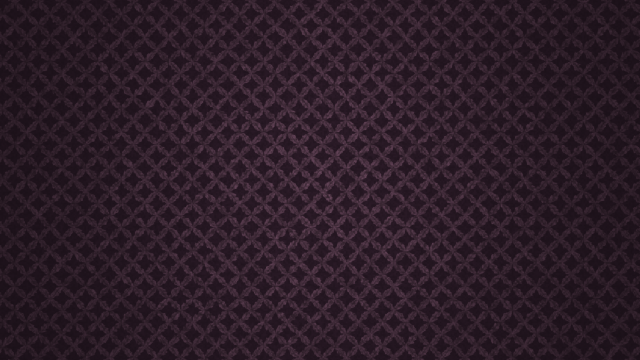
Reproduce this pattern procedurally as a Shadertoy shader.

```glsl
// Dark plum woven fabric: a diamond lattice of veined leaves under a soft central glow.
#define COLUMNS 27.0
#define LATTICE_SHIFT vec2(0.38, 0.0)
#define LEAF_HALF_WIDTH 0.185
#define NODE_HALF_WIDTH 0.045
#define VEIN_HALF_WIDTH 0.022
#define RAGGEDNESS 0.11
#define GRAIN_ROWS 230.0
#define GRAIN_STRENGTH 0.55
#define GROUND_COLOR vec3(0.137, 0.085, 0.125)
#define LEAF_COLOR vec3(0.285, 0.195, 0.250)
#define GLOW_RADIUS vec2(0.62, 0.72)
#define EDGE_LIGHT 0.77

const float PI = 3.14159265;

float hash(vec2 p) {
    vec3 h = fract(vec3(p.xyx) * 0.1031);
    h += dot(h, h.yzx + 33.33);
    return fract((h.x + h.y) * h.z);
}

float valueNoise(vec2 p) {
    vec2 cell = floor(p);
    vec2 f = fract(p);
    f = f * f * (3.0 - 2.0 * f);
    float low = mix(hash(cell), hash(cell + vec2(1.0, 0.0)), f.x);
    float high = mix(hash(cell + vec2(0.0, 1.0)), hash(cell + 1.0), f.x);
    return mix(low, high, f.y);
}

// Coverage of one strand family: x runs across the strands, y along them.
float leafStrand(vec2 r, float ragged, float blur, float seed) {
    float strand = floor(r.x + 0.5);
    float across = r.x - strand;
    float along = fract(r.y);
    float swell = sin(PI * along);
    float halfWidth = mix(NODE_HALF_WIDTH, LEAF_HALF_WIDTH, swell);

    // Slanted lobes follow the sides of the leaf.
    float lobes = 0.022 * sin(2.0 * PI * (along * 4.0 - abs(across) * 3.0));
    float edge = abs(across) - halfWidth - (lobes + ragged) * swell;
    float body = 1.0 - smoothstep(-blur, blur, edge);

    // The vein bows gently between crossings.
    float bow = 0.035 * sin(2.0 * PI * along);
    float vein = 1.0 - smoothstep(0.0, VEIN_HALF_WIDTH + blur, abs(across - bow));
    float wear = mix(0.82, 1.08, hash(vec2(strand, floor(r.y)) + seed));
    return body * (1.0 - 0.35 * vein * swell) * wear;
}

void mainImage(out vec4 fragColor, in vec2 fragCoord) {
    // Centred coordinates with the canvas height as the unit.
    vec2 p = (fragCoord - 0.5 * iResolution.xy) / iResolution.y;
    float density = COLUMNS * iResolution.y / iResolution.x;
    vec2 q = p * density + LATTICE_SHIFT;
    vec2 diagonal = vec2(q.x + q.y, q.x - q.y);
    float blur = 1.2 * density / iResolution.y;

    // Fibres roughen both the outlines and the surface.
    vec2 fibre = (p + 4.0) * GRAIN_ROWS;
    float fine = valueNoise(fibre);
    float coarse = valueNoise(fibre * 0.53 + 17.0);
    float grain = mix(fine, coarse, 0.35) - 0.5;
    float ragged = RAGGEDNESS * (coarse - 0.5);

    float rising = leafStrand(diagonal.yx, ragged, blur, 40.0);
    float falling = leafStrand(diagonal, ragged, blur, 90.0);
    float leaves = max(rising, falling);

    // Threads catch more light on the leaves than on the ground.
    vec3 color = mix(GROUND_COLOR, LEAF_COLOR, leaves * 0.85);
    color *= 1.0 + GRAIN_STRENGTH * grain * mix(0.55, 1.5, leaves);

    // Central light fades toward the sides and corners.
    vec2 spread = p / GLOW_RADIUS;
    float glow = exp(-dot(spread, spread));
    float light = mix(EDGE_LIGHT, 1.13, glow);
    float contrast = mix(0.58, 1.0, glow);
    color = mix(GROUND_COLOR, color, contrast) * light;

    fragColor = vec4(clamp(color, 0.0, 1.0), 1.0);
}
```
